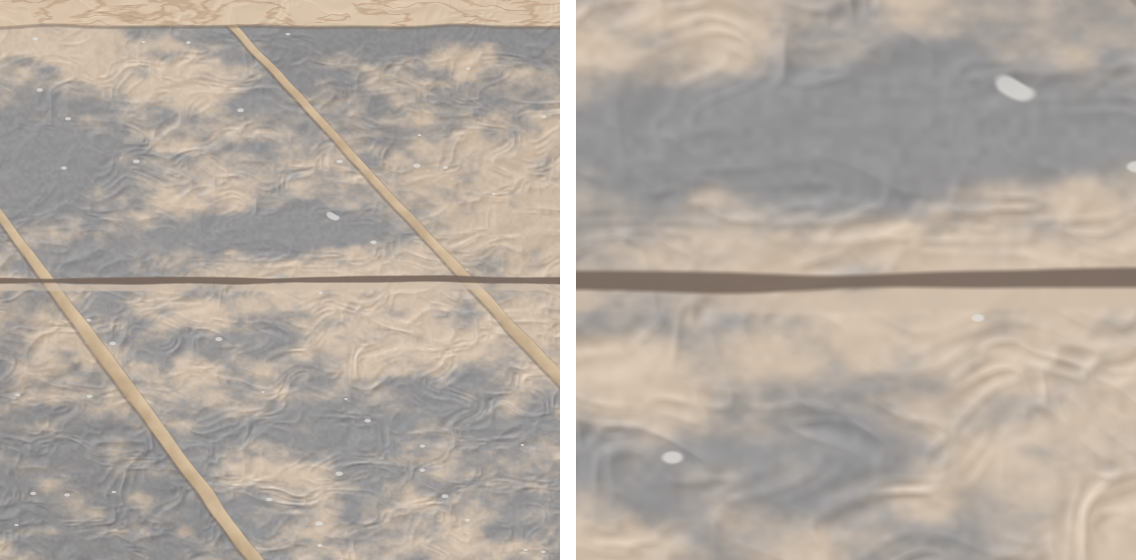
Left, the full canvas; right, a detail of the centre.
Reproduce this texture procedurally as a three.js fragment shader.

```glsl
// Weathered stone paving: two courses of large slabs seen at an angle, split by
// a dark level joint and fanned sandy diagonal joints. Stains are soft ellipses
// broken up by noise; the flaky surface is a warped ridge field lit from one side.
varying vec2 vUv;

#define TOP_JOINT 0.953
#define MID_JOINT 0.501
#define SLAB_WIDTH 0.75
#define FIRST_DIAGONAL 0.085
#define DIAGONAL_SLOPE 0.74
#define FAN 0.19
#define RELIEF 0.20
#define CHIP_GRID 22.0
#define SAND vec3(0.81, 0.74, 0.665)
#define SLATE vec3(0.575, 0.57, 0.57)
#define MORTAR vec3(0.80, 0.71, 0.59)
#define SHADOW vec3(0.46, 0.40, 0.36)

float hash(vec2 p) {
  vec3 q = fract(vec3(p.xyx) * 0.1031);
  q += dot(q, q.yzx + 33.33);
  return fract((q.x + q.y) * q.z);
}

float noise(vec2 p) {
  vec2 i = floor(p), f = fract(p);
  f = f * f * (3.0 - 2.0 * f);
  return mix(mix(hash(i), hash(i + vec2(1.0, 0.0)), f.x),
             mix(hash(i + vec2(0.0, 1.0)), hash(i + vec2(1.0)), f.x), f.y);
}

float fbm(vec2 p) {
  float sum = 0.0, amp = 0.533;
  for (int i = 0; i < 4; i++) {
    sum += amp * noise(p);
    p = p * 2.03 + 17.1;
    amp *= 0.5;
  }
  return sum;
}

// Crumpled ridges, longer across than up
float flakes(vec2 p) {
  vec2 q = p * vec2(24.0, 36.0) + 40.0;
  q += 1.8 * vec2(noise(q * 0.7), noise(q * 0.7 + 9.0));
  float coarse = 1.0 - abs(2.0 * noise(q) - 1.0);
  float fine = 1.0 - abs(2.0 * noise(q * 2.1 + 5.0) - 1.0);
  return 0.65 * coarse + 0.35 * fine;
}

float blob(vec2 p, vec2 centre, vec2 radius, float tilt) {
  vec2 d = p - centre;
  d.y -= tilt * d.x;
  d /= radius;
  return exp(-dot(d, d));
}

float band(float d, float halfWidth) {
  return 1.0 - smoothstep(halfWidth - 0.002, halfWidth + 0.002, abs(d));
}

// Small pale chips, one chance per grid cell
float chips(vec2 p) {
  vec2 cell = floor(p * CHIP_GRID), f = fract(p * CHIP_GRID);
  vec2 centre = 0.3 + 0.4 * vec2(hash(cell + 3.0), hash(cell + 8.0));
  vec2 d = (f - centre) * vec2(1.0, 1.7);
  float size = 0.08 + 0.12 * hash(cell + 21.0);
  return step(0.9, hash(cell)) * (1.0 - smoothstep(size * 0.5, size, length(d)));
}

void main() {
  vec2 p = vUv;
  vec2 w = p + 0.035 * (vec2(fbm(p * 13.0), fbm(p * 13.0 + 31.0)) - 0.5);

  // Diagonal joints spread apart toward the viewer
  float rise = p.y - MID_JOINT;
  float spacing = SLAB_WIDTH - FAN * rise;
  float u = (p.x - FIRST_DIAGONAL + DIAGONAL_SLOPE * rise) / spacing;
  float across = (fract(u + 0.5) - 0.5) * spacing * 0.77;
  across += 0.004 * (noise(p * 24.0) - 0.5);
  vec2 slab = vec2(floor(u), step(MID_JOINT, p.y)) + 5.0;

  // Smooth damp stains, then mottled ones, then sandy clearings
  float damp = blob(w, vec2(0.05, 0.73), vec2(0.17, 0.10), -0.3)
             + blob(w, vec2(0.50, 0.59), vec2(0.20, 0.04), 0.12)
             + blob(w, vec2(0.78, 0.94), vec2(0.40, 0.03), 0.0);
  float mottled = blob(w, vec2(0.17, 0.54), vec2(0.13, 0.06), 0.0)
                + blob(w, vec2(0.92, 0.84), vec2(0.17, 0.05), 0.0)
                + blob(w, vec2(0.22, 0.40), vec2(0.08, 0.10), -0.6)
                + blob(w, vec2(0.70, 0.24), vec2(0.36, 0.06), 0.0)
                + blob(w, vec2(0.10, 0.06), vec2(0.25, 0.11), 0.0)
                + blob(w, vec2(0.46, 0.05), vec2(0.10, 0.10), -0.8);
  float dry = blob(w, vec2(0.12, 0.90), vec2(0.24, 0.06), -0.2)
            + blob(w, vec2(0.37, 0.65), vec2(0.13, 0.04), 0.0)
            + blob(w, vec2(0.88, 0.65), vec2(0.20, 0.13), 0.0)
            + blob(w, vec2(0.75, 0.40), vec2(0.20, 0.07), 0.0)
            + blob(w, vec2(0.48, 0.16), vec2(0.10, 0.06), -0.4);
  float wet = 0.47 + 0.75 * damp + 0.40 * mottled - 0.45 * dry;
  wet += 1.3 * (fbm(p * vec2(6.0, 10.0)) - 0.5) + 1.1 * (fbm(p * vec2(24.0, 38.0) + 7.0) - 0.5);
  vec3 color = mix(SAND, SLATE, smoothstep(0.12, 0.92, wet));
  color += 0.03 * (hash(slab) - 0.5);

  // Side-lit flakes, calmer on damp stone
  float light = flakes(p) - flakes(p + vec2(-0.003, 0.004));
  color += RELIEF * light * (1.0 - 0.75 * clamp(damp, 0.0, 1.0));
  color += 0.035 * (noise(p * 170.0) - 0.5);
  float bright = max(chips(p), 1.0 - smoothstep(0.6, 1.0, length((w - vec2(0.60, 0.617)) / vec2(0.019, 0.009))));
  color = mix(color, vec3(0.89, 0.88, 0.86), 0.75 * bright);

  // Raised mortar with a dark edge on each side
  float ridge = mix(0.011, 0.007, smoothstep(0.3, 0.7, p.y));
  vec3 mortar = MORTAR + 0.14 * (fbm(p * 35.0) - 0.5) + 4.0 * across;
  color = mix(color, SHADOW, 0.45 * band(across + 0.002, ridge + 0.003));
  color = mix(color, mortar, band(across, ridge));

  // Level joint with a broken sandy lip below it
  float level = rise + 0.006 * (noise(vec2(p.x * 9.0, 2.0)) - 0.5);
  float lip = smoothstep(0.3, 0.6, noise(vec2(p.x * 16.0, 6.0)));
  color = mix(color, SAND, 0.75 * lip * band(level + 0.012, 0.006));
  float gap = 0.003 + 0.004 * noise(vec2(p.x * 12.0, 4.0));
  color = mix(color, SHADOW, 0.9 * band(level, gap));

  // Sandy strip beyond the far edge, streaked with brown
  float far = p.y - TOP_JOINT + 0.006 * (noise(vec2(p.x * 11.0, 1.0)) - 0.5);
  float streak = 1.0 - abs(2.0 * fbm(w * vec2(9.0, 50.0)) - 1.0);
  vec3 strip = mix(vec3(0.85, 0.77, 0.67), vec3(0.68, 0.56, 0.46), 0.5 * smoothstep(0.87, 1.0, streak));
  color = mix(color, strip + 0.6 * RELIEF * light, smoothstep(-0.002, 0.004, far));
  color = mix(color, SHADOW, 0.45 * band(far, 0.003));

  gl_FragColor = vec4(clamp(color, 0.0, 1.0), 1.0);
}
```
